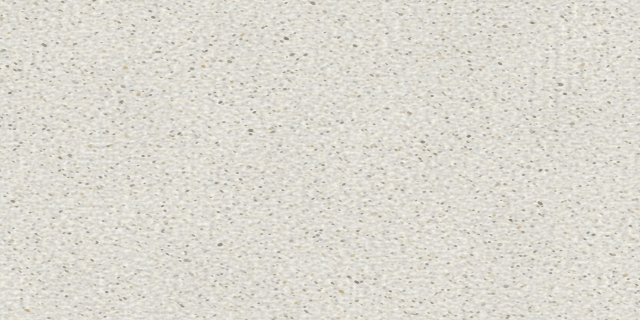
Write a WebGL 1 fragment shader that draws this texture.

```glsl
precision highp float;
// Pale quartz stone: fine, sideways-stretched grain with scattered grey and tan specks.
uniform vec2 u_resolution;

vec2 hash2(vec2 p) {
  vec2 q = vec2(dot(p, vec2(127.1, 311.7)), dot(p, vec2(269.5, 183.3)));
  return fract(sin(q) * 43758.545);
}

vec2 gradientAt(vec2 cell) {
  float angle = 6.2832 * hash2(cell).x;
  return vec2(cos(angle), sin(angle));
}

float gradientNoise(vec2 p) {
  vec2 i = floor(p), f = p - i;
  vec2 u = f * f * f * (f * (f * 6.0 - 15.0) + 10.0);
  vec2 e = vec2(1.0, 0.0);
  float low = mix(dot(gradientAt(i), f), dot(gradientAt(i + e), f - e), u.x);
  float high = mix(dot(gradientAt(i + e.yx), f - e.yx), dot(gradientAt(i + 1.0), f - 1.0), u.x);
  return mix(low, high, u.y);
}

// Lays one speck at most in each cell of a jittered grid
vec3 addSpecks(vec3 color, vec2 p, float density, float chance, float depth, float seed) {
  vec2 q = p * density, home = floor(q);
  float blur = 0.6 * density / u_resolution.y;
  for (int y = -1; y <= 1; y++) {
    for (int x = -1; x <= 1; x++) {
      vec2 cell = home + vec2(float(x), float(y));
      vec2 place = hash2(cell + seed);
      vec2 kind = hash2(cell + seed + 37.3);
      vec2 shape = hash2(cell + seed + 71.9);
      vec2 d = q - cell - place;
      d.y += d.x * (shape.y - 0.4) * 0.8;
      float radius = mix(0.13, 0.24, shape.x);
      float dist = length(d * vec2(0.7, 1.15)) - radius;
      float cover = (1.0 - smoothstep(-blur, blur, dist)) * step(kind.x, chance);
      float strength = depth * mix(0.25, 1.0, kind.y * kind.y);
      vec3 grey = mix(vec3(0.52, 0.52, 0.49), vec3(0.57, 0.52, 0.44), shape.y);
      vec3 tint = mix(grey, vec3(0.76, 0.66, 0.48), step(0.86, fract(shape.x * 7.0)));
      color = mix(color, tint, cover * strength);
    }
  }
  return color;
}

void main() {
  vec2 p = gl_FragCoord.xy / u_resolution.y;

  // Base with faint clouds and fine horizontal grain
  float cloud = gradientNoise(p * 4.0 + 9.0);
  float grain = 0.10 * gradientNoise(p * vec2(52.0, 108.0))
              + 0.07 * gradientNoise(p * vec2(101.0, 143.0) + 31.7);
  vec3 color = vec3(0.874, 0.865, 0.832) + grain + 0.014 * cloud;
  color += vec3(0.012, 0.002, -0.014) * gradientNoise(p * vec2(23.0, 37.0) + 5.3);

  // Many small specks, then a few larger and darker ones
  color = addSpecks(color, p, 58.0, 0.5, 0.8, 3.0);
  color = addSpecks(color, p, 40.0, 0.09, 1.0, 211.0);

  gl_FragColor = vec4(clamp(color, 0.0, 1.0), 1.0);
}
```
